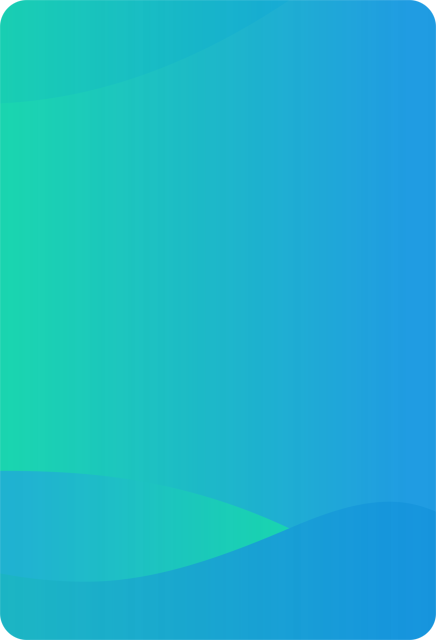
A WebGL 1 fragment shader for this background:

```glsl
precision highp float;

uniform vec2 u_resolution;

const vec3 PAPER = vec3(1.0);
const vec3 BASE_LEFT = vec3(0.105, 0.835, 0.690);
const vec3 BASE_RIGHT = vec3(0.125, 0.610, 0.886);
const vec3 TOP_LEFT = vec3(0.098, 0.812, 0.700);
const vec3 TOP_RIGHT = vec3(0.090, 0.672, 0.828);
const vec3 LEAF_LEFT = vec3(0.125, 0.700, 0.820);
const vec3 LEAF_RIGHT = vec3(0.100, 0.825, 0.695);
const vec3 WAVE_LEFT = vec3(0.110, 0.710, 0.770);
const vec3 WAVE_RIGHT = vec3(0.088, 0.585, 0.865);

const float CORNER_RADIUS = 0.062;  // in canvas widths
const float BAND_COUNT = 58.0;
const float BAND_STRENGTH = 0.006;

// Wave landmarks: trough, crossing with the leaf tip, crest
const vec2 TROUGH = vec2(0.198, 0.0911);
const vec2 CROSSING = vec2(0.6635, 0.1745);
const vec2 CREST = vec2(0.894, 0.2161);
const float CROSSING_SLOPE = 0.291;

float hash(float n) {
    return fract(sin(n * 12.9898) * 43758.5453);
}

// Cubic through a and b with the given end slopes
float hermite(float x, vec2 a, vec2 b, float slopeA, float slopeB) {
    float span = b.x - a.x;
    float t = (x - a.x) / span;
    float s = 1.0 - t;
    return mix(a.y, b.y, t * t * (3.0 - 2.0 * t))
         + span * t * s * (slopeA * s - slopeB * t);
}

float topEdge(float x) {
    return 0.8385 + 0.0305 * x + 0.3204 * x * x;
}

float leafEdge(float x) {
    return 0.2643 - 0.0898 * pow(max(x, 0.0) / CROSSING.x, 2.37);
}

float waveEdge(float x) {
    if (x < TROUGH.x) {
        return TROUGH.y + 0.332 * (x - TROUGH.x) * (x - TROUGH.x);
    }
    if (x < CROSSING.x) {
        return hermite(x, TROUGH, CROSSING, 0.0, CROSSING_SLOPE);
    }
    if (x < CREST.x) {
        return hermite(x, CROSSING, CREST, CROSSING_SLOPE, 0.0);
    }
    return CREST.y - 1.39 * (x - CREST.x) * (x - CREST.x);
}

float roundedBox(vec2 p, vec2 halfSize, float radius) {
    vec2 q = abs(p) - halfSize + radius;
    return length(max(q, 0.0)) + min(max(q.x, q.y), 0.0) - radius;
}

// Smooth coverage of the side where d is negative
float cover(float d, float pixel) {
    return 1.0 - smoothstep(-pixel, pixel, d);
}

void main() {
    vec2 uv = gl_FragCoord.xy / u_resolution;
    float pixel = 0.75 / u_resolution.y;

    // Horizontal base gradient
    float baseMix = clamp((uv.x - 0.03) / 0.91, 0.0, 1.0);
    vec3 color = mix(BASE_LEFT, BASE_RIGHT, baseMix);

    // Upper sweep
    vec3 topColor = mix(TOP_LEFT, TOP_RIGHT, clamp(uv.x / 0.64, 0.0, 1.0));
    color = mix(color, topColor, cover(topEdge(uv.x) - uv.y, pixel));

    // Left leaf
    float leafMix = clamp((uv.x - 0.06) / 0.56, 0.0, 1.0);
    vec3 leafColor = mix(LEAF_LEFT, LEAF_RIGHT, leafMix);
    color = mix(color, leafColor, cover(uv.y - leafEdge(uv.x), pixel));

    // Lower wave
    float waveMix = clamp((uv.x - 0.04) / 0.88, 0.0, 1.0);
    vec3 waveColor = mix(WAVE_LEFT, WAVE_RIGHT, waveMix);
    color = mix(color, waveColor, cover(uv.y - waveEdge(uv.x), pixel));

    // Faint vertical bands
    color += BAND_STRENGTH * (hash(floor(uv.x * BAND_COUNT)) - 0.5);

    // Rounded card
    vec2 halfSize = 0.5 * u_resolution / u_resolution.x;
    vec2 p = (2.0 * uv - 1.0) * halfSize;
    float card = roundedBox(p, halfSize, CORNER_RADIUS);
    color = mix(PAPER, color, cover(card, 0.75 / u_resolution.x));

    gl_FragColor = vec4(color, 1.0);
}
```
